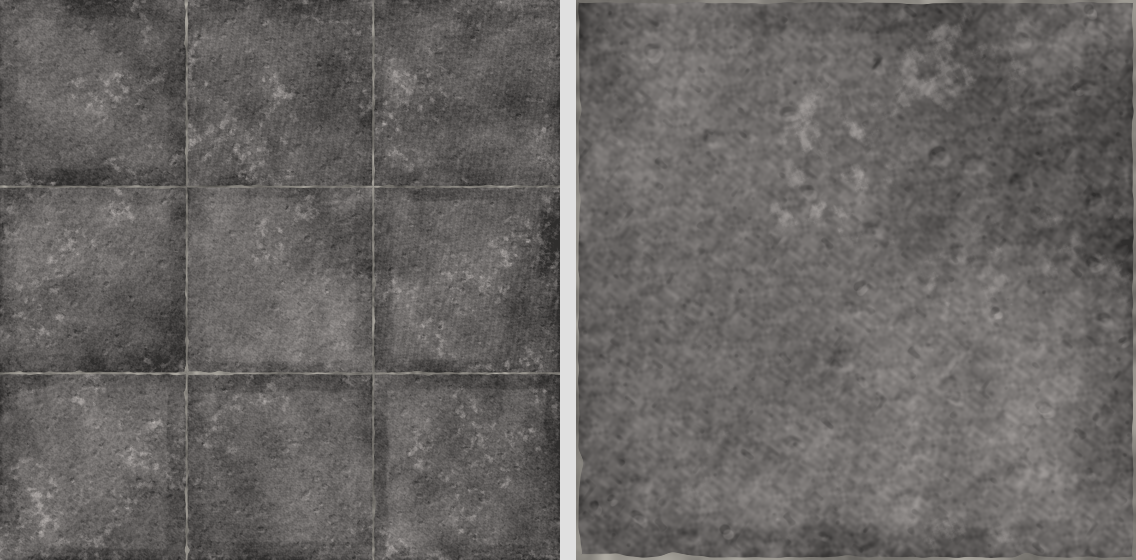
Left, the full canvas; right, a detail of the centre.
A WebGL 1 fragment shader for this texture:

```glsl
precision highp float;
uniform vec2 u_resolution;

float hash(vec2 p) {
  return fract(sin(dot(p, vec2(127.1, 311.7))) * 43758.5453);
}

float noise(vec2 p) {
  vec2 i = floor(p), f = fract(p);
  f = f * f * (3.0 - 2.0 * f);
  return mix(mix(hash(i), hash(i + vec2(1.0, 0.0)), f.x),
             mix(hash(i + vec2(0.0, 1.0)), hash(i + 1.0), f.x), f.y);
}

float fbm(vec2 p) {
  float sum = 0.0, amp = 0.5;
  for (int i = 0; i < 5; i++) {
    sum += amp * noise(p);
    p = mat2(1.6, 1.2, -1.2, 1.6) * p + 7.3;
    amp *= 0.5;
  }
  return sum / 0.97;
}

// Scattered shallow dents, clustered in patches
float pits(vec2 p) {
  vec2 cell = floor(p);
  float depth = 0.0;
  for (int y = -1; y <= 1; y++) {
    for (int x = -1; x <= 1; x++) {
      vec2 c = cell + vec2(float(x), float(y));
      vec2 center = c + vec2(hash(c + 3.1), hash(c + 8.7));
      float radius = 0.12 + 0.3 * hash(c + 5.9);
      float present = step(hash(c + 1.7), 0.55 * noise(c * 0.17));
      float dist = length((p - center) * vec2(1.0, 1.25)) + 0.25 * (noise(p * 4.0) - 0.5);
      depth = max(depth, present * (1.0 - smoothstep(radius * 0.4, radius, dist)));
    }
  }
  return depth;
}

float surfaceHeight(vec2 p) {
  return fbm(p * 14.0) + 0.45 * noise(p * 48.0) - 0.6 * pits(p * 15.0);
}

void main() {
  vec2 uv = gl_FragCoord.xy / u_resolution;
  vec2 p = uv * 3.0;
  vec2 tile = floor(p);
  vec2 f = fract(p);
  vec2 q = f + tile * 17.3 + 2.0;
  vec2 turned = mat2(0.8, 0.6, -0.6, 0.8) * q;
  float px = 3.0 / u_resolution.y;

  // Distance to the tile rim, and to the nearest inner seam
  vec2 rim = min(f, 1.0 - f);
  float edge = min(rim.x, rim.y);
  vec2 seam = min(abs(p - 1.0), abs(p - 2.0));
  float seamDist = min(seam.x, seam.y);
  float chip = pow(noise(q * 19.0), 5.0) * 0.012 + 0.003 * noise(q * 50.0);

  // Cloudy stone with a slightly different tone in each tile
  float tone = 0.388 + 0.03 * (hash(tile + 4.0) - 0.5);
  tone += 0.27 * (fbm(q * 2.4) - 0.5) + 0.17 * (fbm(q * 8.0 + 31.0) - 0.5);

  // Worn inner panel with a faint, broken outline
  vec2 inset = 0.055 + 0.055 * vec2(hash(tile + 6.0), hash(tile + 9.0));
  vec2 panelDist = rim - inset + 0.02 * (noise(q * 12.0) - 0.5);
  float panel = min(panelDist.x, panelDist.y);
  float wear = smoothstep(0.35, 0.65, fbm(q * 3.0 + 11.0));
  float panelStrength = 0.35 + 0.65 * hash(tile + 12.0);
  tone += 0.065 * panelStrength * (smoothstep(-0.012, 0.012, panel) - 0.7) * (0.4 + wear);
  tone += 0.06 * panelStrength * wear * (1.0 - smoothstep(0.0, 0.012, abs(panel)))
        * noise(q * 25.0);

  // Dark soot gathered along the rim
  float soot = (1.0 - smoothstep(0.0, 0.14, edge)) * smoothstep(0.35, 0.65, fbm(q * 4.0 + 23.0));
  tone -= 0.055 * soot;

  // Relief lit from the upper left
  float relief = surfaceHeight(q) - surfaceHeight(q + vec2(-0.006, 0.009));
  tone += 0.13 * clamp(relief, -0.6, 0.9);

  // Fine grain, pores and pale mineral scuffs
  tone += 0.075 * (noise(turned * 80.0) - 0.5) + 0.085 * (noise(turned * 145.0 + 5.0) - 0.5);
  tone -= 0.06 * smoothstep(0.76, 0.95, noise(turned * 62.0 + 40.0));
  float scuff = smoothstep(0.46, 0.66, fbm(q * 4.5 + 53.0));
  tone += 0.16 * scuff * smoothstep(0.5, 0.78, fbm(turned * 30.0 + 61.0));

  // Rounded rim: light catches the top, the other sides fall dark
  float rounded = 1.0 - smoothstep(0.0, 0.025, edge + chip * 0.5);
  float topRim = 1.0 - smoothstep(0.0, 0.025, 1.0 - f.y + chip);
  float rimChip = (1.0 - smoothstep(0.008, 0.03, edge)) * smoothstep(0.55, 0.8, noise(q * 26.0));
  tone += -0.07 * rounded + 0.1 * topRim * noise(q * 22.0 + 3.0) + 0.08 * rimChip;
  vec3 color = max(tone, 0.18) * vec3(1.025, 0.995, 0.98);

  // Thin pale grout, ragged and unevenly bright
  float halfWidth = 0.0035 + chip;
  float grout = 1.0 - smoothstep(halfWidth - px * 0.6, halfWidth + px * 0.6, seamDist);
  float shine = noise(p * 7.0 + 14.0) * 0.55 + noise(p * 38.0) * 0.45;
  vec3 groutColor = mix(vec3(0.38, 0.37, 0.35), vec3(0.74, 0.725, 0.69), shine);
  color = mix(color, groutColor, grout * (0.6 + 0.4 * shine));

  gl_FragColor = vec4(clamp(color, 0.0, 1.0), 1.0);
}
```
